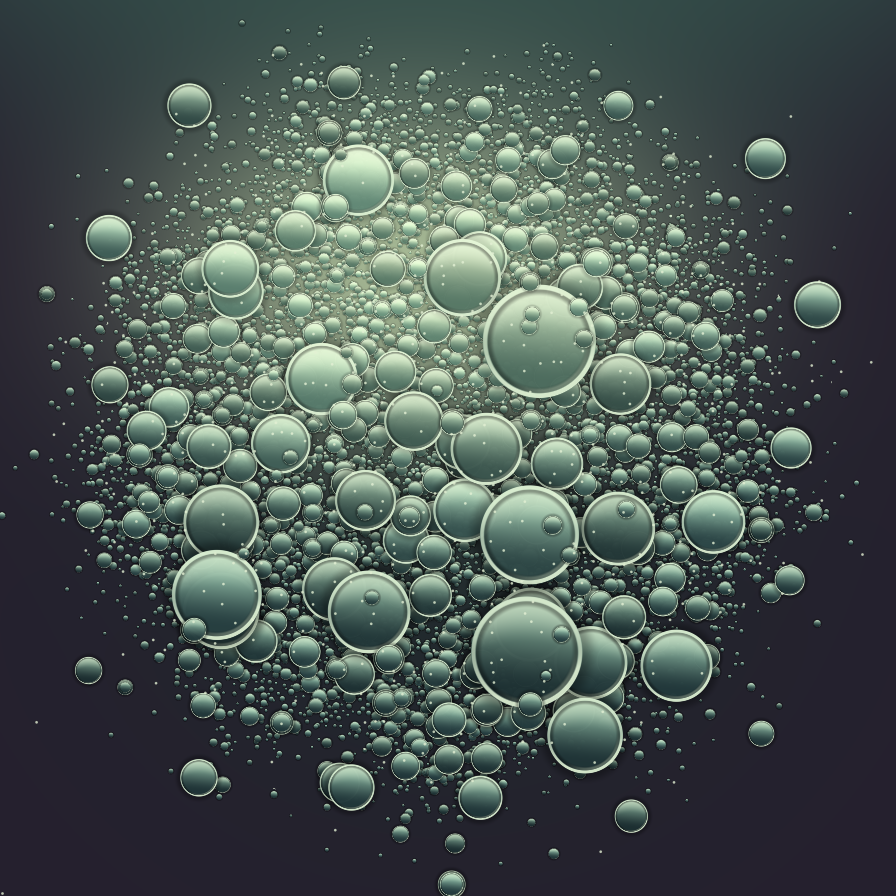
Give the GLSL for this background, as a three.js fragment shader.

```glsl
// Draws a dense cloud of glassy green bubbles, lit from above, on a dark teal to violet ground.
varying vec2 vUv;

vec3 hash3(vec2 cell) {
  vec3 k = vec3(dot(cell, vec2(127.1, 311.7)), dot(cell, vec2(269.5, 183.3)), dot(cell, vec2(419.2, 371.9)));
  return fract(sin(k) * 43758.55);
}

// Pale light gathered in the upper middle of the cloud
float lightAt(vec2 p) {
  vec2 e = (p - vec2(0.46, 0.7)) / vec2(0.34, 0.23);
  return exp(-dot(e, e));
}

vec3 backdrop(vec2 p) {
  vec3 violet = vec3(0.145, 0.125, 0.18);
  vec3 teal = vec3(0.2, 0.31, 0.29);
  float side = abs(p.x - 0.5);
  vec3 col = mix(violet, teal, smoothstep(0.5, 1.1, p.y - 0.7 * side * side));
  vec2 e = (p - vec2(0.5, 0.43)) / vec2(0.34, 0.32);
  col = mix(col, vec3(0.12, 0.17, 0.17), 0.85 * exp(-dot(e, e)));
  float haze = lightAt(p);
  return mix(col, vec3(0.74, 0.82, 0.65), 0.85 * pow(haze, 1.6));
}

// One glass sphere over the colour beneath it
vec3 bubble(vec3 under, vec2 p, vec2 center, float radius) {
  vec2 q = (p - center) / radius;
  float d = length(q);
  if (d > 1.3) return under;
  float shade = fract(sin(dot(center, vec2(91.7, 57.3))) * 4375.5);
  float light = lightAt(center);
  float gain = 0.9 + 0.3 * shade;
  float soft = min(0.0014 / radius, 0.5);

  // Contact shadow, then the graded body
  vec3 col = under * mix(mix(0.68, 0.86, light), 1.0, smoothstep(0.98, 1.3, d));
  vec3 low = mix(vec3(0.12, 0.2, 0.21), vec3(0.38, 0.52, 0.44), light);
  vec3 high = mix(vec3(0.52, 0.68, 0.6), vec3(0.86, 0.94, 0.78), light);
  vec3 body = mix(low, high, smoothstep(-0.7, 0.9, q.y + 0.1 * q.x)) * gain;

  // Broad pale cap under the top edge
  float cap = smoothstep(0.15, 0.9, q.y + 0.25 * q.x * q.x);
  body = mix(body, vec3(0.9, 0.96, 0.84), cap * (0.6 + 0.35 * light));

  // Dark inner band and bright outer rim, strongest underneath
  body *= 1.0 - 0.35 * smoothstep(0.78, 0.88, d) * (1.0 - smoothstep(0.89, 0.92, d));
  float rim = smoothstep(0.89, 0.93, d) * (1.0 - smoothstep(0.965, 1.0, d));
  float crescent = smoothstep(0.8, 0.86, d) * smoothstep(0.3, 0.95, dot(q, vec2(0.5, -0.87)));
  float rimPower = rim * (0.6 + 0.3 * smoothstep(0.1, -0.9, q.y)) + 0.35 * crescent;
  body = mix(body, vec3(0.9, 0.97, 0.85), min(rimPower, 0.92));
  return mix(col, body, 0.97 * (1.0 - smoothstep(1.0 - soft, 1.0, d)));
}

// A jittered grid of bubbles that thins out away from the cloud centre
vec3 scatter(vec3 col, vec2 p, float count, float chance, float reach, vec2 sizes) {
  vec2 home = floor(p * count);
  for (int j = -1; j <= 1; j++) {
    for (int i = -1; i <= 1; i++) {
      vec2 cell = home + vec2(float(i), float(j));
      vec3 h = hash3(cell + count * 3.7);
      vec2 center = (cell + 0.1 + 0.8 * h.xy) / count;
      vec2 away = center - vec2(0.49, 0.53 - 0.8 / count);
      float dist = length(away) + 0.015 * sin(9.0 * atan(away.y, away.x));
      float fill = 1.0 - smoothstep(reach * 0.65, reach, dist);
      float stray = 0.05 * (1.0 - smoothstep(0.4, 0.52, dist)) * smoothstep(15.0, 30.0, count);
      float pick = fract(h.z * 57.3 + h.x * 13.1);
      if (pick < chance * fill + stray) {
        col = bubble(col, p, center, mix(sizes.x, sizes.y, h.z * sqrt(h.z)) / count);
      }
    }
  }
  return col;
}

void main() {
  vec2 p = vUv;
  vec3 col = backdrop(p);

  // Fine spray first, growing to larger spheres
  for (int i = 0; i < 7; i++) {
    float t = float(i) / 6.0;
    float count = floor(125.0 * pow(0.092, t));
    col = scatter(col, p, count, 0.74, mix(0.45, 0.39, t), vec2(0.22, 0.48));
  }

  // Loose ring of outlying spheres
  for (int i = 0; i < 17; i++) {
    float a = float(i) * 0.3696;
    float orbit = 0.43 + 0.05 * cos(4.0 * a - 2.8);
    float size = 0.021 + 0.006 * cos(3.0 * a - 1.1);
    col = bubble(col, p, vec2(0.5) + orbit * vec2(cos(a), sin(a)), size);
  }

  // Focal spheres
  col = bubble(col, p, vec2(0.257, 0.7), 0.033);
  col = bubble(col, p, vec2(0.359, 0.577), 0.041);
  col = bubble(col, p, vec2(0.516, 0.69), 0.044);
  col = bubble(col, p, vec2(0.462, 0.53), 0.034);
  col = bubble(col, p, vec2(0.69, 0.41), 0.042);
  col = bubble(col, p, vec2(0.755, 0.257), 0.041);
  col = bubble(col, p, vec2(0.653, 0.179), 0.043);
  col = bubble(col, p, vec2(0.242, 0.336), 0.051);
  col = bubble(col, p, vec2(0.412, 0.317), 0.047);
  col = bubble(col, p, vec2(0.543, 0.499), 0.041);
  col = bubble(col, p, vec2(0.602, 0.619), 0.064);
  col = bubble(col, p, vec2(0.591, 0.403), 0.056);
  col = bubble(col, p, vec2(0.588, 0.272), 0.063);

  // Small spheres in front, then bright droplets
  col = scatter(col, p, 25.0, 0.16, 0.4, vec2(0.15, 0.42));
  vec2 grid = p * 90.0;
  vec3 h = hash3(floor(grid));
  float spot = 1.0 - smoothstep(0.06, 0.2, length(fract(grid) - 0.25 - 0.5 * h.xy));
  float inside = 1.0 - smoothstep(0.3, 0.48, length(p - vec2(0.49, 0.53)));
  col = mix(col, vec3(0.89, 0.94, 0.83), 0.8 * spot * step(h.z, 0.16 * inside));

  gl_FragColor = vec4(col, 1.0);
}
```
